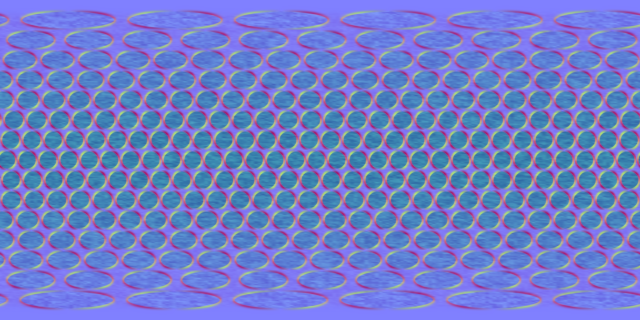
A Shadertoy shader for this texture map:

```glsl
// Normal map of a dimpled ball, unwrapped by longitude and latitude.
// Fifteen rows of round dimples widen toward the poles as the rows hold fewer;
// each dimple has a tilted, brushed floor and a rim tinted by quadrant.

float hash(ivec2 cell) {
    uint h = uint(cell.x) * 1597334677u ^ uint(cell.y) * 3812015801u;
    h = (h ^ (h >> 15)) * 2246822519u;
    h = (h ^ (h >> 13)) * 3266489917u;
    return float((h ^ (h >> 16)) >> 8) / 16777216.0;
}

float valueNoise(vec2 p) {
    ivec2 i = ivec2(floor(p));
    vec2 f = fract(p);
    f = f * f * (3.0 - 2.0 * f);
    return mix(mix(hash(i), hash(i + ivec2(1, 0)), f.x),
               mix(hash(i + ivec2(0, 1)), hash(i + ivec2(1, 1)), f.x), f.y);
}

// Fine, nearly horizontal strokes, centred on zero
float brushedGrain(vec2 uv) {
    vec2 p = vec2(uv.x, uv.y + 0.06 * uv.x);
    return valueNoise(p * vec2(40.0, 150.0)) * 0.55
         + valueNoise(p * vec2(90.0, 240.0) + 37.0) * 0.45 - 0.5;
}

// Sideways shift of a row, in cells, from the bottom row to the top
float rowShift(float row) {
    const float shift[15] = float[15](0.63, 0.53, 0.69, 0.03, 0.08, 0.5, 0.53, 0.33,
                                      0.5, 0.61, 0.1, 0.98, 0.53, 0.53, 0.64);
    return shift[int(row) - 1];
}

void mainImage(out vec4 fragColor, in vec2 fragCoord) {
    vec2 uv = fragCoord / iResolution.xy;

    // Row of latitude, and the number of dimples that fit around it
    float row = clamp(floor(uv.y * 16.0 + 0.5), 1.0, 15.0);
    float girth = sin(row * 3.14159 / 16.0);
    float count = floor(31.0 * girth);

    // Position in the dimple, with one row spacing as the unit
    float across = fract(uv.x * count - rowShift(row) + 0.5) - 0.5;
    vec2 p = vec2(across * 32.0 * girth / count, uv.y * 16.0 - row);
    float radius = length(p);
    vec2 dir = p / max(radius, 0.001);

    // Distance to the rim on the canvas, where the dimple is an ellipse
    float edge = (radius - 0.455) / length(dir * vec2(girth, 1.0));

    // Flat ground, a little duller between the rows
    float band = smoothstep(0.025, 0.07, uv.y) * smoothstep(0.025, 0.07, 1.0 - uv.y);
    vec3 color = mix(vec3(0.5, 0.5, 1.0), vec3(0.5, 0.47, 0.96), band);

    // Dimple floor, tilted most at the equator
    float inside = 1.0 - smoothstep(-0.07, 0.015, edge);
    vec3 floorColor = mix(vec3(0.48, 0.49, 0.97), vec3(0.22, 0.51, 0.68), pow(girth, 1.3));
    color = mix(color, floorColor, inside);

    // Rim: orange at the sides, lime and crimson on opposite diagonals
    float offset = edge / (edge < 0.0 ? 0.05 : 0.075);
    float rim = exp(-offset * offset) * mix(0.7, 1.0, girth);
    float side = dir.x * dir.x;
    float diagonal = -2.0 * dir.x * dir.y;
    vec3 rimColor = vec3(0.56 + 0.25 * side,
                         0.5 + 0.38 * diagonal,
                         0.48 - 0.06 * abs(diagonal));
    color = mix(color, rimColor, rim * max(side, abs(diagonal)));

    // Brushed grain, strongest on the floors
    float grain = brushedGrain(uv * vec2(2.0, 1.0));
    color += grain * vec3(0.10, 0.22, 0.10) * mix(0.45 * band, 1.0, inside);

    fragColor = vec4(clamp(color, 0.0, 1.0), 1.0);
}
```
